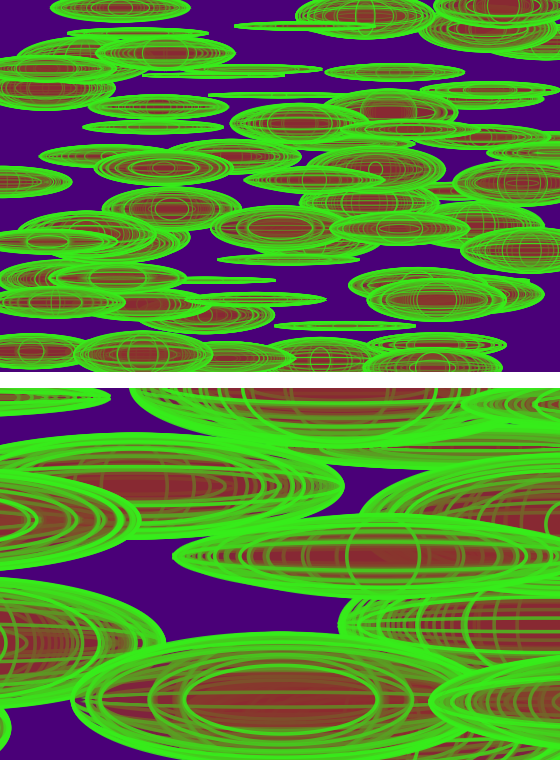
Top, the full canvas; bottom, a detail of the centre.
This pattern is drawn by a WebGL 1 fragment shader. Its source:

```glsl
precision highp float;
// Scattered flat lenses, each woven from concentric green ellipses over a translucent brown fill.

uniform vec2 u_resolution;

// Lengths are in units of the canvas height
const int LENS_COUNT = 66;
const int RINGS_PER_LENS = 44;
const float LENS_HALF_WIDTH = 0.187;
const float LENS_MIN_HALF_HEIGHT = 0.005;
const float LENS_MAX_HALF_HEIGHT = 0.063;
const float RING_MIN_RADIUS = 0.0012;
const float RIM_BIAS = 0.5;          // lower values crowd the rings at the rim
const float SCATTER = 0.14;          // random shift of the even layout
const float LINE_HALF_WIDTH = 0.0016;
const float LINE_ALPHA = 0.9;
const float FILL_ALPHA = 0.062;
const float HALF_PI = 1.5707963;

const vec3 BACKGROUND = vec3(0.29, 0.00, 0.47);
const vec3 LINE_COLOR = vec3(0.21, 0.93, 0.10);
const vec3 FILL_COLOR = vec3(0.55, 0.17, 0.18);

vec2 hash2(float n) {
  return fract(sin(vec2(n * 12.9898, n * 78.233) + vec2(1.3, 4.7)) * 43758.545);
}

// Approximate signed distance to an axis-aligned ellipse
float ellipseDistance(vec2 p, vec2 radii) {
  vec2 q = p / radii;
  float k = length(q);
  float d = k * (k - 1.0) / max(length(q / radii), 1e-4);
  return max(d, -min(radii.x, radii.y));
}

// Even low-discrepancy layout, loosened by a random shift
vec2 lensCenter(float id, float aspect) {
  vec2 even = fract(0.5 + id * vec2(0.7549, 0.5698));
  vec2 shift = (hash2(id + 0.31) - 0.5) * SCATTER;
  return fract(even + shift) * vec2(aspect, 1.0);
}

// Paints the rings of one lens over the given colour
vec3 paintLens(vec3 color, vec2 p, vec2 size, float id, float pixel) {
  vec2 phase = hash2(id + 17.7) * 2.0 * HALF_PI;
  vec2 stride = mix(vec2(0.5), vec2(1.35), hash2(id + 41.9));
  for (int j = 0; j < RINGS_PER_LENS; j++) {
    vec2 swing = abs(sin(phase + float(j) * stride));
    vec2 radii = max(size * pow(swing + 1e-5, vec2(RIM_BIAS)), RING_MIN_RADIUS);
    radii = min(radii, size);
    float d = ellipseDistance(p, radii);
    float inside = clamp(0.5 - d / pixel, 0.0, 1.0);
    float line = clamp((LINE_HALF_WIDTH - abs(d)) / pixel + 0.5, 0.0, 1.0);
    color = mix(color, FILL_COLOR, inside * FILL_ALPHA);
    color = mix(color, LINE_COLOR, line * LINE_ALPHA);
  }
  return color;
}

void main() {
  float pixel = 1.0 / u_resolution.y;
  float aspect = u_resolution.x * pixel;
  vec2 uv = gl_FragCoord.xy * pixel;
  vec3 color = BACKGROUND;

  // Back to front; lenses away from this point are skipped
  for (int i = 0; i < LENS_COUNT; i++) {
    float id = float(i) + 1.0;
    vec2 p = uv - lensCenter(id, aspect);
    float tallness = sin(hash2(id + 5.3).x * HALF_PI);
    vec2 size = vec2(LENS_HALF_WIDTH,
                     mix(LENS_MIN_HALF_HEIGHT, LENS_MAX_HALF_HEIGHT, tallness));
    vec2 reach = size + LINE_HALF_WIDTH + pixel;
    if (abs(p.x) < reach.x && abs(p.y) < reach.y) {
      color = paintLens(color, p, size, id, pixel);
    }
  }

  gl_FragColor = vec4(color, 1.0);
}
```
